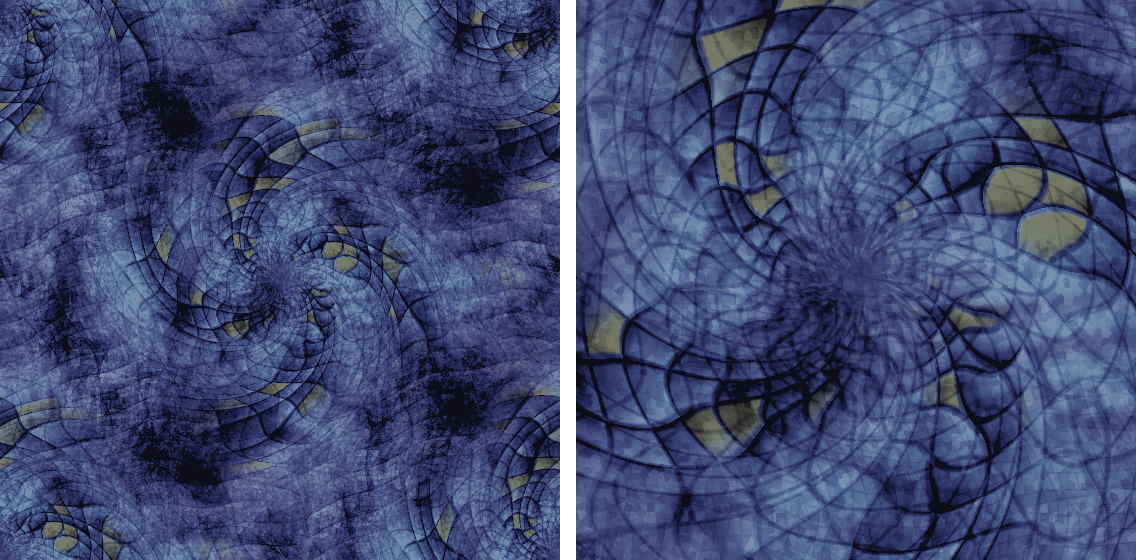
Left: the whole. Right: its middle third, enlarged.
This background is drawn by a Shadertoy shader. Its source:

```glsl
const float TAU = 6.2831853;
const float LINE = 0.0026;
const vec2 NO_WRAP = vec2(4096.0);

vec2 hash2(vec2 p) {
    vec3 h = fract(p.xyx * vec3(0.1031, 0.1030, 0.0973));
    h += dot(h, h.yzx + 33.33);
    return fract((h.xx + h.yz) * h.zy);
}

// Cellular noise: x = border gap, y = cell value, z = seed distance
vec3 cells(vec2 p) {
    vec2 base = floor(p), f = p - base;
    float near = 9.0, next = 9.0, value = 0.0;
    for (int j = -1; j <= 1; j++)
    for (int i = -1; i <= 1; i++) {
        vec2 g = vec2(i, j);
        vec2 h = hash2(base + g + 211.0);
        float dist = length(f - g - 0.1 - 0.8 * h);
        if (dist < near) {
            next = near;
            near = dist;
            value = fract(h.x * 17.3 + h.y * 5.7);
        } else {
            next = min(next, dist);
        }
    }
    return vec3(next - near, value, near);
}

// Tiles between two curve families: x = line, y = tile value, zw = position in tile
vec4 tiles(vec2 w, vec2 wrap, vec2 slope, float width) {
    vec2 id = floor(w), f = w - id;
    vec2 gap = min(f, 1.0 - f) / slope;
    float line = 1.0 - smoothstep(width * 0.25, width, min(gap.x, gap.y));
    return vec4(line, hash2(mod(id, wrap) + 57.0).x, f - 0.5);
}

// Crossing spirals around a centre; the centre is drawn out into petals
vec4 spiralTiles(float angle, float r, vec2 count, float rings, float twist, float wobble) {
    float turn = angle + twist * r;
    float depth = rings * log(r + 0.04);
    vec2 w = vec2(turn, -angle) * count / TAU + vec2(0.0, depth);
    w += wobble * vec2(sin(5.0 * turn + 1.3 * depth), sin(4.0 * angle + 2.1 * depth));
    vec2 slope = vec2(count.x / TAU * length(vec2(1.0 / r, twist)),
                      length(vec2(count.y / (TAU * r), rings / (r + 0.04))));
    return tiles(w, count, slope, LINE);
}

// Layered sines; the integer rotation keeps them periodic
float clouds(vec2 q, float phase, float gain) {
    vec2 p = q * TAU + phase;
    float sum = 0.0, amp = 0.5;
    for (int i = 0; i < 9; i++) {
        p += 0.55 * sin(p.yx + phase + float(i));
        sum += amp * sin(p.x) * sin(p.y);
        p = vec2(p.x - p.y, p.x + p.y) + 1.7;
        amp *= gain;
    }
    return sum;
}

vec3 inkRamp(float t) {
    vec3 c = vec3(0.05, 0.05, 0.10);
    c = mix(c, vec3(0.11, 0.12, 0.29), smoothstep(0.0, 0.22, t));
    c = mix(c, vec3(0.21, 0.23, 0.43), clamp((t - 0.20) / 0.25, 0.0, 1.0));
    c = mix(c, vec3(0.31, 0.35, 0.54), clamp((t - 0.45) / 0.25, 0.0, 1.0));
    return mix(c, vec3(0.49, 0.55, 0.68), clamp((t - 0.70) / 0.30, 0.0, 1.0));
}

void mainImage(out vec4 fragColor, in vec2 fragCoord) {
    vec2 uv = fragCoord / iResolution.xy;

    // Half-drop lattice of swirl centres
    vec2 fromCentre = uv - 0.5;
    vec2 q = vec2(fromCentre.x + fromCentre.y, fromCentre.x - fromCentre.y);
    vec2 local = q - round(q);
    vec2 d = 0.5 * vec2(local.x + local.y, local.x - local.y);
    float border = max(abs(local.x), abs(local.y));
    float swirlMask = 1.0 - smoothstep(0.27, 0.49, border);

    float broad = clouds(q, 0.9, 0.74);
    float patches = clouds(q, 3.7, 0.74);

    // Four ragged dark arms, bending clockwise
    float r = max(length(d), 0.003);
    float angle = atan(d.y, d.x);
    float arm = cos(4.0 * (angle + 7.0 * r) + 1.6 * broad) * smoothstep(0.02, 0.09, r);
    float darkArm = smoothstep(-0.5, 0.7, arm - 0.9 * patches);

    // Large scales and a finer net over them
    vec4 scale = spiralTiles(angle, r, vec2(30.0, 12.0), 6.0, 6.0, 0.35);
    vec4 net = spiralTiles(angle + 0.4, r, vec2(23.0, 17.0), 4.0, 8.0, 0.6);
    float scaleShade = 0.36 * (scale.y - 0.5) + 0.42 * scale.z - 0.30 * scale.w
                     + 0.16 * (net.y - 0.5);
    float scaleStrength = swirlMask * mix(0.35, 1.0, darkArm) * smoothstep(0.0, 0.07, r);

    // Long bent cracks between the swirls
    vec2 bent = uv + 0.022 * sin(uv.yx * vec2(13.0, 11.0) + vec2(0.4, 2.1))
              + 0.006 * sin(uv.yx * vec2(47.0, 39.0));
    vec2 slant = vec2(bent.x + 0.35 * bent.y, bent.y - 0.25 * bent.x);
    vec4 plate = tiles(slant * vec2(15.0, 25.0), NO_WRAP, vec2(16.0, 26.0), LINE);
    vec2 cross = vec2(bent.x - 0.7 * bent.y, bent.y + 0.5 * bent.x);
    vec4 shard = tiles(cross * vec2(12.0, 17.0) + 40.0, NO_WRAP, vec2(15.0, 19.0), LINE);
    float plateShade = 0.20 * (plate.y - 0.5) + 0.16 * plate.w + 0.12 * (shard.y - 0.5);

    // Scratches, pitted blotches and fine grain
    float fray = smoothstep(-0.2, 0.4, patches - 0.4 * broad);
    vec3 upright = cells(bent * vec2(120.0, 24.0));
    vec3 level = cells(bent * vec2(26.0, 110.0) + 31.0);
    vec3 pit = cells(uv * 85.0 + 2.0 * broad);
    vec3 grain = cells(uv * 210.0);
    float scratch = 0.22 * (upright.y - 0.5) + 0.20 * (level.y - 0.5)
                  - 0.16 * (1.0 - smoothstep(0.02, 0.16, min(upright.x, level.x)));
    float ring = 1.0 - smoothstep(0.06, 0.18, abs(pit.z - 0.28));
    float pits = ring * step(0.4, pit.y) * smoothstep(0.0, 0.35, 0.5 * patches - broad);
    float roughness = mix(1.0, 0.45, swirlMask);

    // Combined lightness
    float tone = 0.565 + 0.50 * broad - 0.24 * patches * roughness;
    tone -= 0.15 * arm * swirlMask;
    tone += 0.20 * exp(-r * r / 0.006);
    tone += scaleShade * scaleStrength + plateShade * (1.0 - swirlMask);
    tone -= 0.46 * scale.x * scaleStrength + 0.20 * net.x * swirlMask;
    tone -= (0.24 * plate.x + 0.16 * shard.x) * mix(0.5, 1.0, fray) * (1.0 - swirlMask);
    tone += roughness * (scratch * (0.45 + 0.9 * fray) - 0.22 * pits);
    tone += 0.20 * (grain.y - 0.5);

    // Ink, violet to cyan drift and olive scales
    vec3 color = inkRamp(tone);
    float cyan = clamp(1.3 * broad + 0.7 * swirlMask - 0.4, -1.0, 1.0);
    color += vec3(-0.035, 0.025, 0.015) * cyan * smoothstep(0.2, 0.8, tone);
    float olive = smoothstep(0.82, 0.90, scale.y) * darkArm * swirlMask;
    vec3 oliveInk = vec3(0.47, 0.46, 0.33) * clamp(0.08 + 1.1 * tone, 0.1, 1.0);
    color = mix(color, oliveInk, 0.8 * olive * (1.0 - scale.x));

    fragColor = vec4(clamp(color, 0.0, 1.0), 1.0);
}
```
